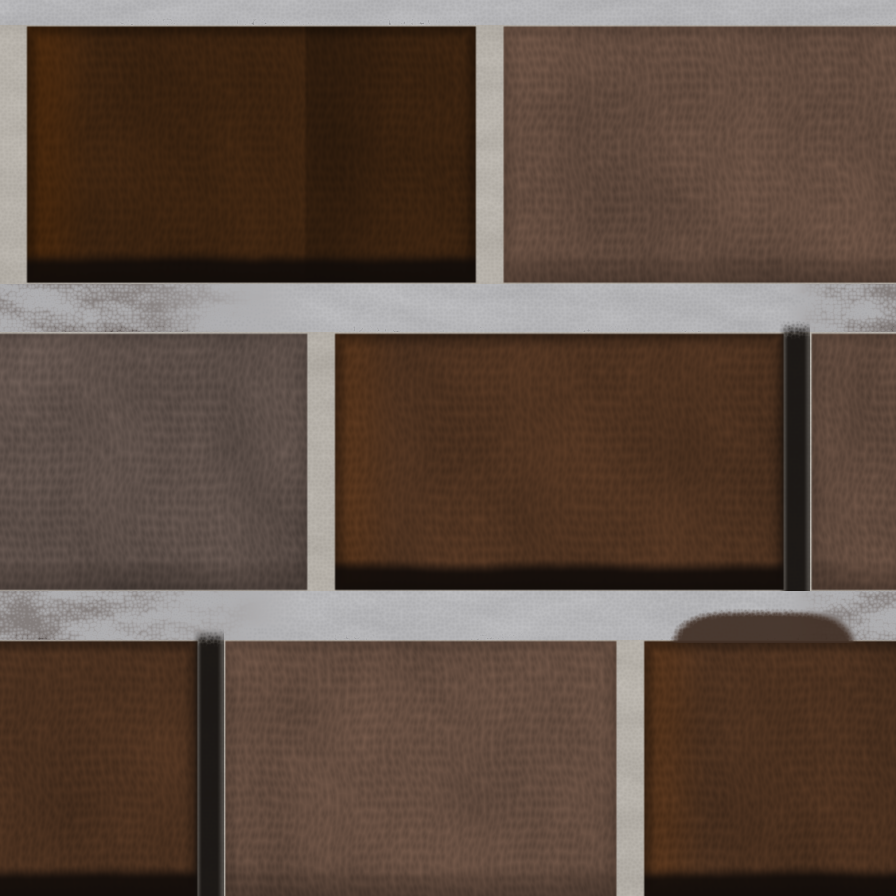
This pattern is drawn by a three.js fragment shader. Its source:

```glsl
varying vec2 vUv;

float hash(vec2 p) {
  return fract(sin(dot(p, vec2(127.1, 311.7))) * 4375.85);
}

// Distance to the nearest jittered cell centre
float cellular(vec2 p) {
  vec2 cell = floor(p);
  float nearest = 2.0;
  for (int j = -1; j <= 1; j++) {
    for (int i = -1; i <= 1; i++) {
      vec2 c = cell + vec2(float(i), float(j));
      vec2 centre = c + 0.15 + 0.7 * vec2(hash(c), hash(c + 37.0));
      nearest = min(nearest, length(p - centre));
    }
  }
  return nearest;
}

// Broad soft mottling from layered sines, about -1 to 1
float mottle(vec2 p) {
  float sum = 0.0, gain = 0.5;
  for (int i = 0; i < 5; i++) {
    sum += gain * sin(p.x + 1.7 * sin(p.y * 0.8)) * cos(p.y + 1.3 * sin(p.x * 0.7));
    p = mat2(1.5, 1.1, -1.1, 1.5) * p + 2.3;
    gain *= 0.6;
  }
  return sum;
}

// One inside the interval, with both soft edges lying within it
float band(float v, float lo, float hi, float soft) {
  return smoothstep(lo, lo + soft, v) * (1.0 - smoothstep(hi - soft, hi, v));
}

vec3 mortarColor(vec2 uv, vec2 p, float height, float grain) {
  float bed = step(height, p.y);
  float cloud = mottle(uv * vec2(22.0, 60.0));
  vec3 color = mix(vec3(0.71, 0.69, 0.66), vec3(0.71, 0.71, 0.72), bed);
  color += 0.03 * cloud + 0.05 * (grain - 0.5);

  // Grey smears at the ends of the bed joints
  float ends = 1.0 - smoothstep(0.12, 0.36, uv.x) + smoothstep(0.87, 0.94, uv.x);
  float smear = bed * ends * (1.0 - step(0.95, uv.y));
  float worn = smear * smoothstep(0.1, 0.9, 0.5 + 0.5 * cloud + 0.5 * (grain - 0.5));
  color = mix(color, vec3(0.47, 0.44, 0.43), 0.85 * worn);

  // Dirt speckles close to the brick edges
  float rim = bed * (1.0 - smoothstep(0.0, 0.012, p.y - height));
  color -= 0.2 * rim * smoothstep(0.55, 0.9, grain) * smoothstep(-0.1, 0.5, cloud);
  return color;
}

vec3 brickColor(vec2 uv, vec2 p, vec2 size, vec2 id, float dark) {
  // Fired tone, deepest in the top course and greyest in the middle one
  vec3 pale = mix(vec3(0.385, 0.295, 0.245), vec3(0.37, 0.315, 0.29),
                  step(abs(id.y - 1.0), 0.5) * step(id.x, -0.5));
  vec3 deep = mix(vec3(0.30, 0.195, 0.125), vec3(0.235, 0.14, 0.065), step(1.5, id.y));
  vec3 color = mix(pale, deep, dark);

  // Leathery creases, fine weave and broad blotches
  vec2 warped = uv + 0.004 * vec2(sin(uv.y * 47.0), sin(uv.x * 39.0));
  float crease = cellular(warped * vec2(190.0, 85.0)) - 0.45;
  float weave = sin(uv.x * 620.0) + sin(uv.y * 540.0);
  float blotch = mottle(uv * vec2(15.0, 11.0) + id * 3.7);
  color *= 1.0 + 0.2 * crease + 0.018 * weave + 0.12 * blotch;

  // Vertical shadow streak beside a faint seam
  float streak = smoothstep(0.31, 0.315, p.x) * (1.0 - smoothstep(0.33, 0.42, p.x));
  color *= 1.0 - 0.22 * streak * step(1.5, id.y) * dark;

  // Warm left side, dim rim and charred base
  float warm = 1.0 - smoothstep(0.01, 0.08, p.x);
  color += dark * warm * vec3(0.04, 0.012, -0.015);
  vec2 inset = min(p, size - p);
  float rim = 1.0 - smoothstep(0.0, 0.02, min(inset.x, inset.y));
  color *= 1.0 - rim * mix(0.12, 0.35, dark);
  float base = 1.0 - smoothstep(0.02, 0.037, p.y + 0.003 * blotch);
  return mix(color, vec3(0.065, 0.045, 0.035), base * mix(0.15, 0.9, dark));
}

void main() {
  // Three courses, each with its own offset and spacing
  float course = floor((vUv.y + 0.003) / 0.343);
  float start = course < 0.5 ? 0.25 : course < 1.5 ? 0.3724 : 0.0286;
  float pitch = course < 0.5 ? 0.4675 : 0.532;
  float column = floor((vUv.x - start) / pitch);
  vec2 p = vec2(vUv.x - start - column * pitch, vUv.y + 0.003 - course * 0.343);
  vec2 size = vec2(pitch - 0.028, 0.289);
  float dark = mod(column + step(course, 0.5) + 1.0, 2.0);
  float grain = cellular(vUv * 230.0);

  vec3 mortar = mortarColor(vUv, p, size.y, grain);
  vec3 brick = brickColor(vUv, p, size, vec2(column, course), dark);
  float mask = band(p.x, 0.0, size.x, 0.003) * band(p.y, 0.0, size.y, 0.003);
  vec3 color = mix(mortar, brick, mask);

  // Sooty upright joints right of the dark bricks
  float soot = smoothstep(size.x - 0.008, size.x + 0.004, p.x);
  soot *= 1.0 - 0.35 * smoothstep(pitch - 0.008, pitch, p.x);
  soot *= 1.0 - smoothstep(size.y - 0.005, size.y + 0.016, p.y + 0.006 * grain);
  color = mix(color, vec3(0.08, 0.065, 0.055), 0.95 * soot * dark * step(course, 1.5));

  // Brown stain arching over the lower right bed joint
  vec2 arch = (vUv - vec2(0.852, 0.28)) / vec2(0.105, 0.04);
  float stain = 1.0 - smoothstep(0.65, 1.1, pow(arch.x, 2.0) * arch.x * arch.x + arch.y * arch.y + 0.12 * grain);
  color = mix(color, vec3(0.25, 0.18, 0.14), 0.92 * stain * step(size.y - 0.004, p.y));

  gl_FragColor = vec4(color, 1.0);
}
```
